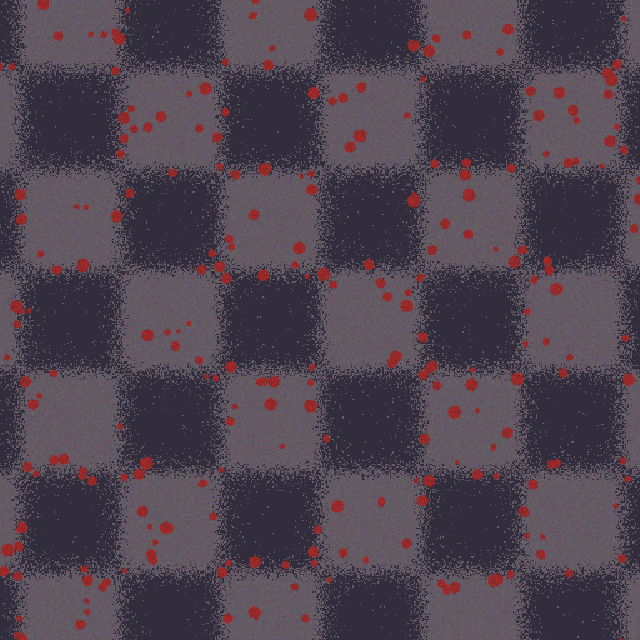
Give the GLSL for this pattern, as a WebGL 1 fragment shader.

```glsl
precision highp float;
// Sprayed checkerboard of grey and dark squares with grainy edges and scattered red spatter.

uniform vec2 u_resolution;

float hash(vec2 p) {
  vec3 q = fract(vec3(p.xyx) * 0.1031);
  q += dot(q, q.yzx + 33.33);
  return fract((q.x + q.y) * q.z);
}

// Square wave with soft flanks, from -1 to 1, one sign per cell
vec2 softSquareWave(vec2 p) {
  vec2 s = sin(3.14159 * p) / 3.14159;
  return 2.0 / (1.0 + exp(-s / 0.05)) - 1.0;
}

// Coverage of the droplets thrown around each light cell
float spatter(vec2 p, float roughness, float pixel) {
  float cover = 0.0;
  for (int j = -1; j <= 1; j++) {
    for (int i = -1; i <= 1; i++) {
      vec2 cell = floor(p) + vec2(float(i), float(j));
      if (mod(cell.x + cell.y, 2.0) > 0.5) continue;
      vec2 seed = cell * 17.0 + 211.0;
      float count = 6.0 + 9.0 * hash(seed + 5.3);
      for (int k = 0; k < 15; k++) {
        float n = float(k);
        if (n > count) break;
        vec2 spot = vec2(hash(seed + n * 3.7), hash(seed.yx + n * 5.9 + 71.0));
        vec2 center = cell + 0.5 + (spot - 0.5) * 1.2;
        float radius = mix(0.022, 0.066, hash(seed + n * 7.1 + 131.0));
        float d = length(p - center) - radius + roughness;
        cover = max(cover, 1.0 - smoothstep(-0.5 * pixel, 0.5 * pixel, d));
      }
    }
  }
  return cover;
}

void main() {
  vec2 uv = gl_FragCoord.xy / u_resolution;
  vec2 p = uv * 6.373 - vec2(3.199, 2.68);
  float pixel = 6.373 / u_resolution.x;

  // Fixed grain lattice across the canvas
  vec2 grain = floor(uv * 512.0);

  // Spray density decides which grains take the light paint
  vec2 wave = softSquareWave(p);
  float density = (0.5 + 0.5 * wave.x * wave.y) * 1.16;
  float painted = step(hash(grain + 19.0), density);

  // Light paint with a faint coloured grain
  vec3 tint = vec3(hash(grain + 91.0), hash(grain + 157.0), hash(grain + 283.0)) - 0.5;
  vec3 light = vec3(0.393, 0.352, 0.392) + tint * vec3(0.06, 0.07, 0.06);
  vec3 color = mix(vec3(0.195, 0.176, 0.235), light, painted);

  // Mottled red droplets with slightly ragged rims
  float mottle = hash(grain + 401.0);
  vec3 red = vec3(mix(0.5, 0.68, mottle), 0.16, 0.16);
  float roughness = (hash(grain + 523.0) - 0.5) * 0.014;
  color = mix(color, red, spatter(p, roughness, pixel));

  gl_FragColor = vec4(color, 1.0);
}
```
